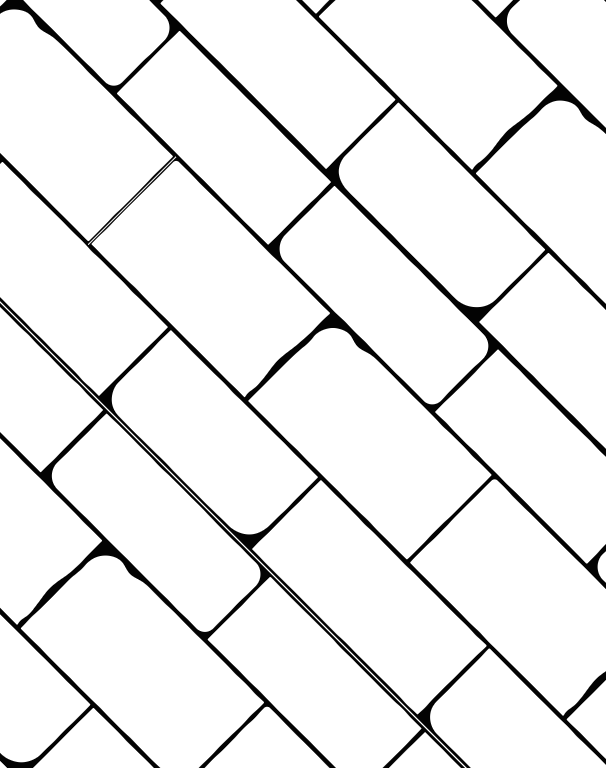
A WebGL 1 fragment shader for this pattern:

```glsl
precision highp float;
uniform vec2 u_resolution;

float hash(vec2 p) {
  return fract(sin(dot(p, vec2(41.3, 289.1))) * 4375.5);
}

float noise(vec2 p) {
  vec2 i = floor(p), f = fract(p);
  f = f * f * (3.0 - 2.0 * f);
  return mix(mix(hash(i), hash(i + vec2(1, 0)), f.x),
             mix(hash(i + vec2(0, 1)), hash(i + 1.0), f.x), f.y);
}

float bump(float x, float center, float width) {
  float t = (x - center) / width;
  return exp(-t * t);
}

// Radii: start-low, start-high, end-low, end-high corners
float roundedBox(vec2 p, vec2 halfSize, vec4 radii) {
  vec2 side = p.x < 0.0 ? radii.xy : radii.zw;
  float r = p.y < 0.0 ? side.x : side.y;
  vec2 e = abs(p) - halfSize + r;
  return length(max(e, 0.0)) + min(max(e.x, e.y), 0.0) - r;
}

void main() {
  // Diagonal axes: x along the courses, y across them; height spans 768 units
  vec2 p = vec2(gl_FragCoord.x, u_resolution.y - gl_FragCoord.y) / u_resolution.y * 543.0;
  vec2 q = vec2(p.x + p.y, p.x - p.y);
  float across = q.y + 110.3;
  float row = floor(across / 321.7);
  float y = across - row * 321.7;

  // Three courses of different height and offset, two bricks per repeat
  bool wide = y < 124.4;
  bool narrow = !wide && y < 218.5;
  float start = wide ? 6.4 : narrow ? 364.9 : 352.1;
  float firstLength = wide ? 228.7 : narrow ? 232.0 : 212.2;
  float low = wide ? 0.0 : narrow ? 124.4 : 218.5;
  float high = wide ? 124.4 : narrow ? 218.5 : 321.7;
  float x = mod(q.x - start, 450.4);
  bool first = x < firstLength;
  vec2 size = vec2(first ? firstLength : 450.4 - firstLength, high - low);
  vec2 local = vec2(first ? x : x - firstLength, y - low);

  // Worn corners
  vec4 radii = vec4(1.0);
  if (first) {
    radii = wide ? vec4(1, 29, 1, 1) : narrow ? vec4(19, 1, 12, 17) : vec4(24, 1, 29, 1);
  } else if (wide) {
    radii.y = 4.0;
  }

  // Mortar margins, thicker between the narrow and middle courses
  float heavy = row == -1.0 ? 3.3 : 2.8;
  vec2 marginStart = vec2(narrow && first ? 2.7 : 2.0, wide || narrow ? 2.2 : heavy);
  vec2 marginEnd = vec2(2.0, narrow ? heavy : 2.2);

  // Lumps of mortar around the most worn joint
  if (wide && first) {
    marginEnd.y += 4.0 * bump(local.x, 41.0, 12.0);
    marginStart.x += 1.5 * bump(local.y, 88.0, 12.0);
  } else if (wide) {
    marginEnd.x += 3.5 * bump(local.y, 52.0, 20.0) + 1.5 * bump(local.y, 8.0, 7.0);
  }

  vec2 center = 0.5 * (size + marginStart - marginEnd);
  vec2 halfSize = 0.5 * (size - marginStart - marginEnd);
  float ink = roundedBox(local - center, halfSize, radii);
  ink += 0.7 * (noise(q * 0.07) - 0.5);

  // Hairline gaps inside one long joint and one short joint
  if (row == -1.0) ink = min(ink, abs(y - 218.5) - 0.6);
  if (row == 0.0 && wide && q.x < 400.0) {
    ink = min(ink, abs(q.x - 235.3) - 0.5);
  }

  float pixel = 768.0 / u_resolution.y;
  float coverage = clamp(ink / pixel + 0.5, 0.0, 1.0);
  gl_FragColor = vec4(vec3(mix(1.0, 0.01, coverage)), 1.0);
}
```
